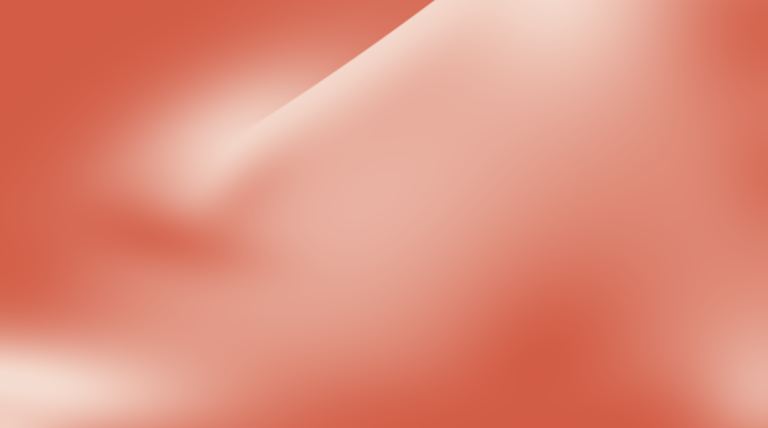
Give the GLSL for this background, as a WebGL 2 fragment shader.

```glsl
#version 300 es
precision highp float;
// Soft folded coral silk: blurred pale and red glows around one crisp diagonal crease.

uniform vec2 u_resolution;
out vec4 fragColor;

#define DEEP vec3(0.82, 0.345, 0.255)
#define PALE vec3(0.957, 0.86, 0.81)
#define ASPECT 1.79
#define CREASE_SOFT 0.004
#define FADE_SOFT 0.13
#define RIDGE_WIDTH 0.13

// Gaussian weight of an ellipse turned by an angle in radians
float glow(vec2 p, vec2 centre, vec2 radii, float angle) {
    float c = cos(angle), s = sin(angle);
    vec2 d = p - centre;
    vec2 q = vec2(c * d.x + s * d.y, c * d.y - s * d.x) / radii;
    return exp(-dot(q, q));
}

// Height of the crease at a given x
float creaseHeight(float x) {
    float k = x - 0.558;
    return 0.686 + 0.63 * k + 0.13 * k * k;
}

// Tone behind the crease: red with a pale halo
float backTone(vec2 p) {
    float tone = 0.03 + 0.1 * smoothstep(0.4, 1.0, p.x);
    return mix(tone, 0.9, glow(p, vec2(0.56, 0.68), vec2(0.32, 0.155), 0.44));
}

// Tone of the fold in front, with depth measured below the crease
float foldTone(vec2 p, float depth) {
    float tone = mix(0.38, 0.68, glow(p, vec2(0.86, 0.535), vec2(0.5, 0.27), 0.61));

    // Pale light from the top and along the crease
    tone = mix(tone, 1.0, glow(p, vec2(1.28, 1.06), vec2(0.28), 0.0));
    float ridge = exp(-pow(depth / RIDGE_WIDTH, 2.0));
    tone = mix(tone, 0.97, ridge * smoothstep(0.25, 0.55, p.x));

    // Red shade at the lower right, the floor and the left side
    tone = mix(tone, 0.03, glow(p, vec2(1.256, 0.14), vec2(0.3, 0.2), 0.87));
    tone = mix(tone, 0.03, exp(-pow(p.y / 0.14, 2.0)));
    tone = mix(tone, 0.06, exp(-pow(p.x / 0.25, 2.0)));

    // Valley beside the ridge
    return mix(tone, 0.4, 0.6 * glow(p, vec2(0.57, 0.523), vec2(0.16, 0.06), 0.79));
}

void main() {
    vec2 p = gl_FragCoord.xy / u_resolution * vec2(ASPECT, 1.0);

    // The crease is crisp at the top and dissolves toward the left
    float depth = creaseHeight(p.x) - p.y;
    float soft = mix(CREASE_SOFT, FADE_SOFT, smoothstep(0.62, 0.35, p.x));
    float front = smoothstep(-soft, soft, depth);
    float tone = mix(backTone(p), foldTone(p, depth), front);

    // Dark tongue under the halo
    tone = mix(tone, 0.12, glow(p, vec2(0.33, 0.45), vec2(0.25, 0.075), -0.21));

    // Right side: two shadows and a low light
    tone = mix(tone, 0.1, glow(p, vec2(1.8, 0.93), vec2(0.2), 0.0));
    tone = mix(tone, 0.18, glow(p, vec2(1.8, 0.6), vec2(0.12, 0.17), 0.0));
    tone = mix(tone, 0.68, glow(p, vec2(1.79, 0.105), vec2(0.17, 0.16), 0.0));

    // Lower left streak of light
    tone = mix(tone, 1.08, glow(p, vec2(0.0, 0.1), vec2(0.5, 0.12), -0.06));
    tone = mix(tone, 0.9, glow(p, vec2(0.0), vec2(0.14, 0.1), 0.0));

    fragColor = vec4(mix(DEEP, PALE, clamp(tone, 0.0, 1.0)), 1.0);
}
```
